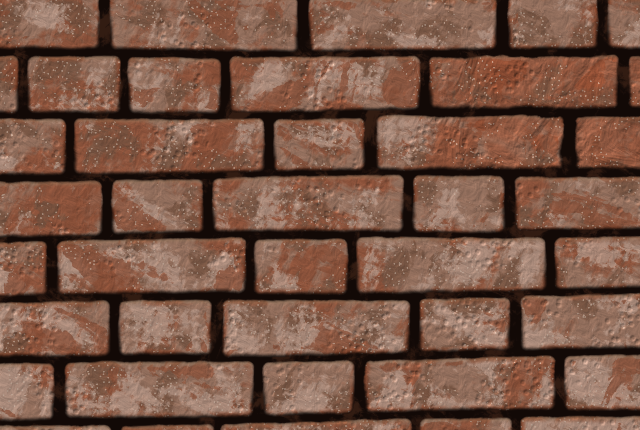
Reproduce this texture procedurally as a Shadertoy shader.

```glsl
vec2 hash2(vec2 p) {
    vec3 q = fract(p.xyx * vec3(.1031, .1030, .0973));
    q += dot(q, q.yzx + 33.33);
    return fract((q.xx + q.yz) * q.zy);
}

// Distance to the nearest scattered point
float cellular(vec2 p) {
    vec2 cell = floor(p);
    float nearest = 2.;
    for (int y = -1; y <= 1; y++)
        for (int x = -1; x <= 1; x++) {
            vec2 c = cell + vec2(x, y);
            nearest = min(nearest, length(c + hash2(c) - p));
        }
    return nearest;
}

// Layered, rotated and warped sines, centred on zero
float clouds(vec2 p) {
    float sum = 0., amp = 1.;
    for (int i = 0; i < 5; i++) {
        p = mat2(.8, .6, -.6, .8) * p + .7 * sin(p.yx * .9 + float(i));
        sum += amp * sin(p.x) * sin(p.y);
        p = p * 1.9 + 1.7;
        amp *= .57;
    }
    return sum;
}

// Surface height: sandy grain, pits and, on broken bricks, coarse facets
float relief(vec2 p, float broken) {
    float pits = smoothstep(.34, .1, cellular(p * 42.)) * smoothstep(.1, .8, clouds(p * 13.));
    return .3 * clouds(p * 120.) - 1.1 * pits
         + broken * (1.2 * clouds(p * 32.) - 1.3 * cellular(p * 17.));
}

float roundedBox(vec2 p, vec2 halfSize, float radius) {
    vec2 q = abs(p) - halfSize + radius;
    return length(max(q, 0.)) + min(max(q.x, q.y), 0.) - radius;
}

void mainImage(out vec4 fragColor, in vec2 fragCoord) {
    float pixel = 1. / iResolution.y;
    vec2 p = vec2(fragCoord.x, iResolution.y - fragCoord.y) * pixel;

    // Courses, counted from the top and slightly tilted
    float course = (p.y * (1. + .017 * p.x) + .003 * sin(p.x * 5. + p.y * 9.) - .126) / .143 + 1.;
    int row = clamp(int(floor(course)), 0, 7);

    // Each set bit is a short brick; walk along the course to the one at p
    int shortBricks[8] = int[8](8, 39, 4, 42, 21, 42, 21, 42);
    float starts[8] = float[8](-.22, -.183, -.298, -.212, -.115, -.195, -.097, -.193);
    float left = starts[row], width = .236;
    int column = 0;
    for (; column < 9; column++) {
        width = ((shortBricks[row] >> column) & 1) == 1 ? .236 : .462;
        if (p.x < left + width) break;
        left += width;
    }
    vec2 id = vec2(column, row);
    vec2 seed = hash2(id + 7.3), wear = hash2(id * 3.1 + 19.);
    vec2 w = p + 5. * seed;
    float broken = (row == 1 || row == 2) ? smoothstep(.93, 1.08, p.x) : 0.;

    // Brick outline with uneven edges
    vec2 local = vec2(p.x - left - .5 * width, (fract(course) - .5) * .143);
    local += .004 * (seed - .5);
    vec2 halfSize = vec2(.5 * width - .009, .0662) - .004 * wear;
    float d = roundedBox(local, halfSize, .015)
            + .0017 * clouds(w * 38.) + .004 * broken * (1. + clouds(w * 18.));
    float inside = smoothstep(pixel, -pixel, d);
    float rim = smoothstep(.017, .001, -d);

    // Clay, soot, pale bloom and worn red patches
    float grain = clouds(w * 170.);
    float tone = clouds(w * 17.);
    float blotch = clouds(w * 31. + 4.);
    vec3 red = vec3(.54, .32, .23);
    vec3 brick = mix(red, vec3(.57, .43, .36), smoothstep(-.8, .3, tone + .2 * grain + wear.x - .35));
    brick = mix(brick, vec3(.44, .31, .24), .8 * smoothstep(.1, .9, blotch + .2 * grain + .3 * wear.y));
    float bloom = smoothstep(-.1, .8, clouds(w * 23. + 9.) + .4 * grain + .1 * float(row) - .35);
    brick = mix(brick, vec3(.68, .56, .5), .85 * bloom * (1. - .6 * rim) * (1. - broken));
    float patchy = smoothstep(.55, .75, clouds(w * 14. + 2.) + .12 * grain - .6 * rim);
    brick = mix(brick, vec3(.52, .3, .21), .75 * patchy);
    float rawEdge = rim * smoothstep(-.2, .6, blotch + .6 * wear.y - .2);
    brick = mix(brick, vec3(.56, .27, .16), .7 * max(rawEdge, .75 * broken * smoothstep(-.3, .5, tone)));
    brick = mix(brick, vec3(.74, .66, .6), .6 * smoothstep(.2, .08, cellular(w * 70.)) * step(.2, blotch));

    // Light from the upper left on grain and rounded edges
    float slope = relief(w, broken) - relief(w + vec2(-.0025, -.0035), broken);
    brick *= clamp(1. + .3 * slope, .35, 1.4);
    float up = -local.y / halfSize.y;
    brick = mix(brick, vec3(.58, .47, .36), .45 * rim * smoothstep(.75, .95, up));
    brick *= 1. - .6 * smoothstep(.011, 0., -d) * smoothstep(.6, -.6, up);
    brick *= 1. - .3 * smoothstep(.006, 0., -d);

    // Recessed joints with a little dusty mortar
    vec3 joint = mix(vec3(.07, .035, .025), vec3(.25, .14, .09), .7 * smoothstep(.2, 1.2, clouds(p * 26.) + .2 * grain));
    fragColor = vec4(mix(joint, brick, inside), 1.);
}
```
